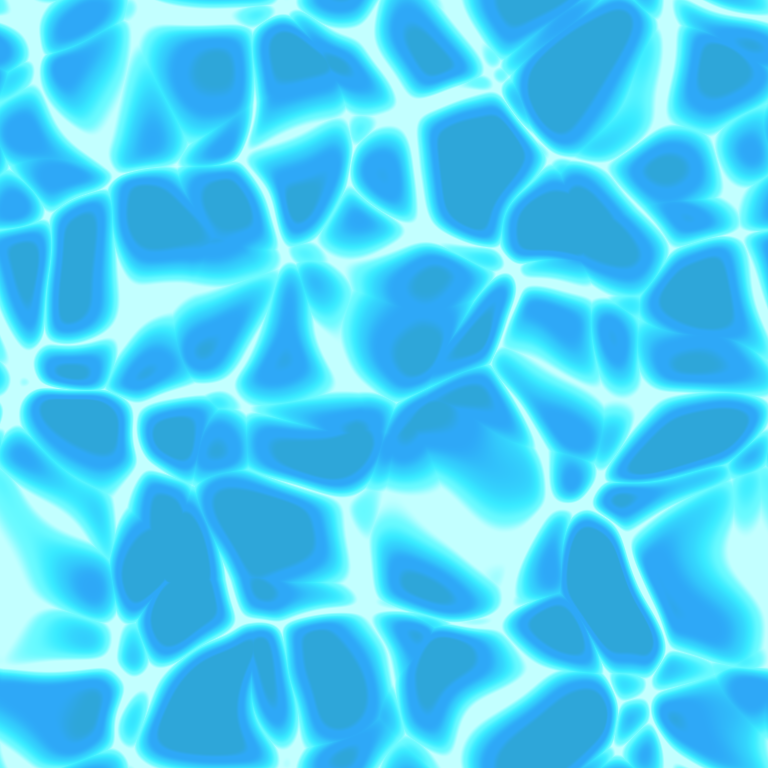
A Shadertoy shader for this texture:

```glsl
// Sunlit pool water: a seamless web of bright caustic lines over blue and teal cells.

const vec3 TEAL  = vec3(0.18, 0.65, 0.85);
const vec3 BLUE  = vec3(0.18, 0.66, 0.97);
const vec3 SKY   = vec3(0.20, 0.81, 0.99);
const vec3 CYAN  = vec3(0.22, 0.92, 1.00);
const vec3 AQUA  = vec3(0.41, 0.98, 1.00);
const vec3 GLINT = vec3(0.76, 1.00, 1.00);

vec2 hash2(vec2 p) {
    vec3 q = fract(p.xyx * vec3(0.1031, 0.1030, 0.0973));
    q += dot(q, q.yzx + 33.33);
    return fract((q.xx + q.yz) * q.zy);
}

// Unit gradient at a lattice point, wrapped to the period
vec2 gradientAt(vec2 cell, float period, float seed) {
    float angle = 6.2832 * hash2(mod(cell, period) + seed).x;
    return vec2(cos(angle), sin(angle));
}

// Gradient noise that repeats over the unit square
float tiledNoise(vec2 uv, float period, float seed) {
    vec2 p = uv * period, i = floor(p), f = p - i;
    vec2 u = f * f * f * (f * (f * 6.0 - 15.0) + 10.0);
    vec2 e = vec2(1.0, 0.0);
    float a = dot(gradientAt(i, period, seed), f);
    float b = dot(gradientAt(i + e.xy, period, seed), f - e.xy);
    float c = dot(gradientAt(i + e.yx, period, seed), f - e.yx);
    float d = dot(gradientAt(i + e.xx, period, seed), f - e.xx);
    return mix(mix(a, b, u.x), mix(c, d, u.x), u.y);
}

vec2 warp(vec2 uv, float period, float amount, float seed) {
    return uv + amount * vec2(tiledNoise(uv, period, seed),
                              tiledNoise(uv, period, seed + 17.0));
}

// Soft distance to the nearest cell border, in cell units; corners are rounded
float borderDistance(vec2 uv, float cells, float sharpness, float seed) {
    vec2 p = uv * cells, base = floor(p), f = p - base;
    float nearest = 8.0, total = 0.0;
    for (int y = -2; y <= 2; y++) {
        for (int x = -2; x <= 2; x++) {
            vec2 offset = vec2(x, y);
            vec2 jitter = 0.08 + 0.84 * hash2(mod(base + offset, cells) + seed);
            vec2 toSite = offset + jitter - f;
            float d2 = dot(toSite, toSite);
            nearest = min(nearest, d2);
            total += exp(-sharpness * d2);
        }
    }
    float others = max(total * exp(sharpness * nearest) - 1.0, 1e-4);
    return -0.5 * log(others) / sharpness;
}

// Light of one web of lines, falling off from the cell borders
float web(vec2 uv, float cells, float falloff, float seed) {
    return exp(-borderDistance(uv, cells, 10.0, seed) / falloff);
}

// Blend towards the next tone around a light level
vec3 tone(vec3 below, vec3 above, float level, float softness, float light) {
    return mix(below, above, smoothstep(level - softness, level + softness, light));
}

vec3 waterColor(float light) {
    vec3 color = tone(TEAL, BLUE, 0.22, 0.035, light);
    color = tone(color, SKY, 0.42, 0.10, light);
    color = tone(color, CYAN, 0.57, 0.09, light);
    color = tone(color, AQUA, 0.72, 0.11, light);
    return tone(color, GLINT, 0.95, 0.14, light);
}

void mainImage(out vec4 fragColor, in vec2 fragCoord) {
    vec2 uv = fragCoord / iResolution.xy;

    // Two independently bent webs
    vec2 mainUv = warp(warp(uv, 4.0, 0.07, 3.0), 9.0, 0.018, 41.0);
    vec2 faintUv = warp(uv, 5.0, 0.08, 67.0);

    // Lines swell and fade along their length
    float mainStrength = clamp(0.95 + 1.4 * tiledNoise(uv, 6.0, 91.0), 0.3, 1.6);
    float faintStrength = clamp(0.42 + 1.1 * tiledNoise(uv, 5.0, 123.0), 0.05, 1.0);

    float light = mainStrength * web(mainUv, 6.0, 0.11, 151.0)
                + faintStrength * web(faintUv, 5.0, 0.09, 211.0)
                + 0.10 * tiledNoise(uv, 4.0, 257.0);

    fragColor = vec4(waterColor(light), 1.0);
}
```
